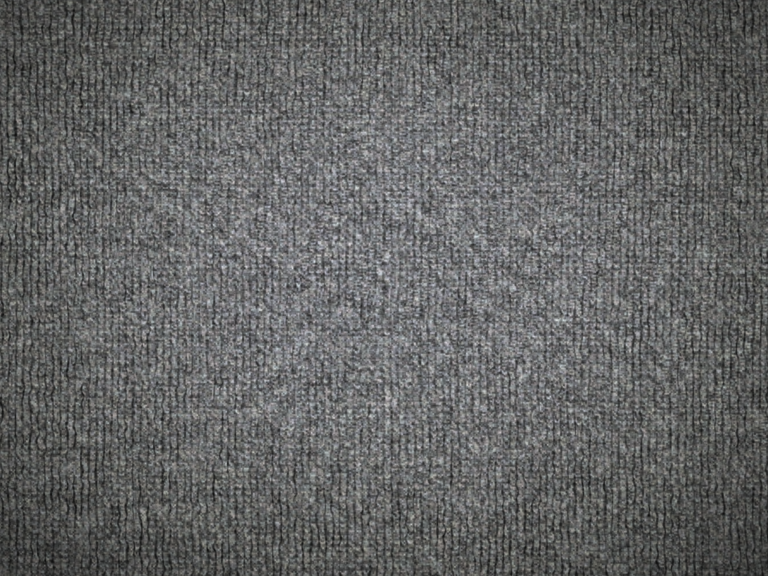
A Shadertoy shader for this texture:

```glsl
// Draws fine grey knitted wool: fuzzy V stitches in narrow wales, fibre grain, dim corners.

const vec2 STITCHES = vec2(104.0, 96.0);     // wales across, courses down
const float LEG_SLOPE = 0.9;                 // rise of each V leg, in courses
const float GROOVE_START = 0.22;             // half width of a wale's flat top
const float GROOVE_DEPTH = 0.27;
const float GAP_DEPTH = 0.17;
const float RELIEF_MEAN = 0.86;              // average shade of the stitch relief
const float STITCH_VARIATION = 0.14;
const float HAIR_CONTRAST = 0.55;
const float GRAIN_CONTRAST = 0.60;
const float FLECK_GAIN = 0.14;
const float MOTTLE = 0.10;
const float WARP = 0.6;                      // slow wander of the wales, in stitches
const float JITTER = 0.45;                   // unevenness of single stitches
const float TINT_NOISE = 0.06;
const vec2 LIGHT_CENTRE = vec2(0.5, 0.54);
const float FALLOFF = 0.25;
const vec3 WOOL_CENTRE = vec3(0.556, 0.560, 0.573);
const vec3 WOOL_EDGE = vec3(0.560, 0.565, 0.553);
const float TAU = 6.28318;

float hash(vec2 p) {
    return fract(sin(dot(p, vec2(127.1, 311.7))) * 43758.5453);
}

float noise(vec2 p) {
    vec2 i = floor(p);
    vec2 f = fract(p);
    f = f * f * (3.0 - 2.0 * f);
    float low = mix(hash(i), hash(i + vec2(1.0, 0.0)), f.x);
    float high = mix(hash(i + vec2(0.0, 1.0)), hash(i + 1.0), f.x);
    return mix(low, high, f.y);
}

// Brightness of the stitch at q, where one unit is one wale by one course.
float stitchShade(vec2 q, float ribbing, float detail) {
    float side = abs(fract(q.x) - 0.5);
    float course = q.y - LEG_SLOPE * side;
    float gap = 0.5 + 0.5 * cos(TAU * course);
    float groove = smoothstep(GROOVE_START, 0.5, side);
    float tone = hash(floor(vec2(q.x, course))) - 0.5;

    // Grooves and gaps open and felt over in small patches.
    float grooveWear = ribbing * (0.3 + 1.4 * noise(q * vec2(0.9, 0.45)));
    float gapWear = 0.2 + 1.6 * noise(q * vec2(0.6, 0.9) + 43.0);
    float shade = 1.0 - grooveWear * GROOVE_DEPTH * groove - gapWear * GAP_DEPTH * gap;
    shade += STITCH_VARIATION * tone * (1.0 - gap) * (1.0 - groove);
    return mix(RELIEF_MEAN, shade, detail);
}

// Slanted hairs over fine grain, with a few pale flecks.
float fibreShade(vec2 q) {
    vec2 slant = vec2(q.x * 2.6 + q.y * 1.1, q.y * 1.5 - q.x * 0.7);
    float hairs = noise(slant + 17.0) - 0.5;
    float grain = noise(q * vec2(4.3, 3.6) + 53.0) - 0.5;
    float fleck = smoothstep(0.80, 0.98, noise(slant * 0.8 + 91.0));
    return 1.0 + HAIR_CONTRAST * hairs + GRAIN_CONTRAST * grain + FLECK_GAIN * fleck;
}

void mainImage(out vec4 fragColor, in vec2 fragCoord) {
    vec2 uv = fragCoord / iResolution.xy;

    // Wandering stitch grid with uneven stitches
    vec2 bend = vec2(noise(uv * 5.0), noise(uv * 6.0 + 31.0)) - 0.5;
    vec2 q = uv * STITCHES + WARP * bend;
    vec2 uneven = vec2(noise(q * 0.8 + 11.0), noise(q * 0.8 + 67.0)) - 0.5;
    vec2 stitch = q + JITTER * uneven;

    // Fade the stitch relief when it is too small to resolve
    vec2 pixelsPerStitch = iResolution.xy / STITCHES;
    float detail = smoothstep(1.5, 3.0, min(pixelsPerStitch.x, pixelsPerStitch.y));

    // Ribs stand out more towards the rim, where light grazes the cloth
    vec2 offset = 2.0 * (uv - LIGHT_CENTRE);
    float rim = dot(offset, offset);
    float ribbing = mix(0.8, 1.3, smoothstep(0.1, 1.0, rim));
    float shade = stitchShade(stitch, ribbing, detail) * fibreShade(q);

    // Broad cloudy wear
    float cloud = 0.6 * noise(uv * 7.0 + 5.0) + 0.4 * noise(uv * 23.0 + 9.0);
    shade *= 1.0 + MOTTLE * (cloud - 0.5);

    // Light pooled near the middle, cooler there than at the rim
    vec3 wool = mix(WOOL_CENTRE, WOOL_EDGE, clamp(rim, 0.0, 1.0));
    float light = max(1.0 - FALLOFF * rim, 0.0);

    // Faint dyed strands
    float warm = noise(q * 1.6 + 71.0) - 0.5;
    float green = noise(q * 1.6 + 137.0) - 0.5;
    vec3 tint = 1.0 + TINT_NOISE * vec3(warm, green, -warm);

    fragColor = vec4(clamp(wool * tint * shade * light, 0.0, 1.0), 1.0);
}
```
